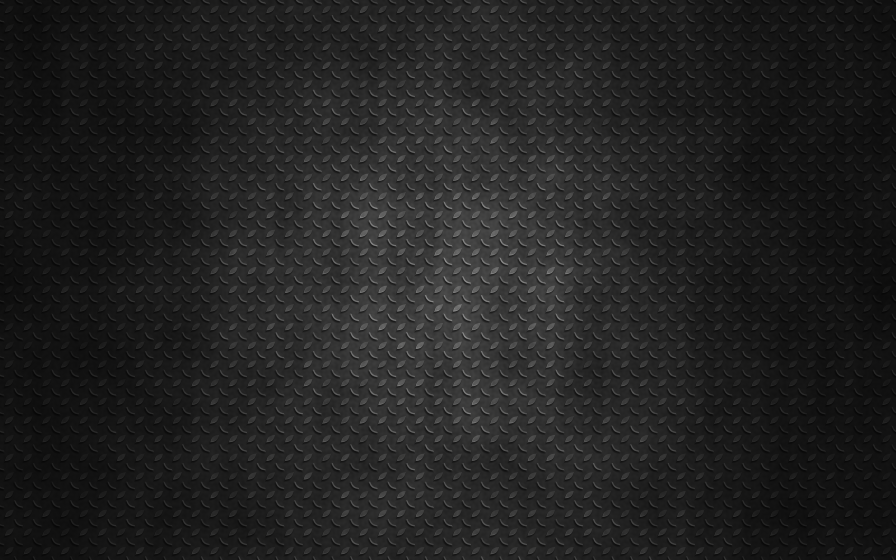
This texture is drawn by a Shadertoy shader. Its source:

```glsl
// Dark diamond tread plate with raised lugs, worn streaks and a soft central glow.

const float TAU = 6.2831853;
const vec2 TILES = vec2(48.0, 30.0);     // repeats across and down, two lugs in each
const vec2 LUG_SIZE = vec2(0.30, 0.125); // half length and half width, in tiles
const float LUG_ANGLE = 0.7;
const vec3 STEEL = vec3(1.0, 1.0, 0.995);

float hash(vec2 p) {
    vec3 q = fract(vec3(p.xyx) * 0.1031);
    q += dot(q, q.yzx + 33.33);
    return fract((q.x + q.y) * q.z);
}

// Slope of one lattice corner, wrapped to the period
float corner(vec2 id, vec2 offset, vec2 period) {
    float a = TAU * hash(mod(id, period) + period.yx);
    return dot(vec2(cos(a), sin(a)), offset);
}

// Gradient noise that tiles over the unit square
float tileNoise(vec2 uv, vec2 period) {
    vec2 p = uv * period;
    vec2 i = floor(p), f = fract(p);
    vec2 w = f * f * f * (f * (f * 6.0 - 15.0) + 10.0);
    vec2 e = vec2(1.0, 0.0);
    float low = mix(corner(i, f, period), corner(i + e, f - e, period), w.x);
    float high = mix(corner(i + e.yx, f - e.yx, period),
                     corner(i + e.xx, f - e.xx, period), w.x);
    return mix(low, high, w.y);
}

float tileFbm(vec2 uv, vec2 period) {
    float sum = 0.0, gain = 1.0;
    for (int k = 0; k < 4; k++) {
        sum += gain * tileNoise(uv, period);
        period *= 2.0;
        gain *= 0.55;
    }
    return sum;
}

// Approximate distance to a pointed lens lying along x
float lensDistance(vec2 p, vec2 size) {
    float t = p.x / size.x;
    float slope = 2.0 * size.y * t / size.x;
    return (abs(p.y) - size.y * (1.0 - t * t)) / sqrt(1.0 + slope * slope);
}

float lugMask(vec2 p, float lean, float blur) {
    float c = cos(LUG_ANGLE), s = lean * sin(LUG_ANGLE);
    vec2 q = vec2(c * p.x + s * p.y, c * p.y - s * p.x);
    return 1.0 - smoothstep(-blur, blur, lensDistance(q, LUG_SIZE));
}

// Relative brightness added by one lattice of lugs: a lit body, a rim and a shadow
float lugRelief(vec2 grid, float lean, float fill, float rimLight, float pixel) {
    vec2 id = mod(floor(grid), TILES);
    vec2 p = fract(grid) - 0.5;
    float blur = max(0.6 * pixel, 0.02);
    float wear = 0.75 + 0.5 * hash(id + 17.0 + 5.0 * lean);

    float body = lugMask(p, lean, blur);
    float inner = lugMask(p - vec2(0.05, 0.06), lean, blur);
    float shade = lugMask(p + vec2(0.04, 0.09), lean, blur + 0.04);
    float rim = body * (1.0 - inner);
    return wear * (body * fill + rim * rimLight) - 0.55 * shade * (1.0 - body);
}

// Rows leaning right alternate with rows leaning left, shifted by half a tile
float treadRelief(vec2 uv, float pixel) {
    vec2 grid = uv * TILES;
    return lugRelief(grid, 1.0, 0.5, 0.4, pixel)
         + lugRelief(grid + 0.5, -1.0, 0.05, 0.85, pixel);
}

// Glow brightest in the middle and equal on opposite edges
float plateGlow(vec2 uv) {
    vec2 h = 0.5 - 0.5 * cos(TAU * uv);
    return 0.066 + 0.082 * h.x + 0.105 * h.x * h.x * h.y;
}

void mainImage(out vec4 fragColor, in vec2 fragCoord) {
    vec2 uv = fragCoord / iResolution.xy;
    float pixel = TILES.y / iResolution.y;

    // Wear: cloudy stains, upright streaks and fine grain
    float stains = tileFbm(uv, vec2(10.0, 7.0));
    float streaks = tileFbm(uv, vec2(22.0, 3.0));
    float grain = tileNoise(uv, vec2(230.0, 144.0));
    float wear = 1.0 + 0.22 * stains + 0.14 * streaks + 0.16 * grain;

    float light = plateGlow(uv) * wear * (1.0 + treadRelief(uv, pixel));
    fragColor = vec4(STEEL * clamp(light, 0.0, 1.0), 1.0);
}
```
